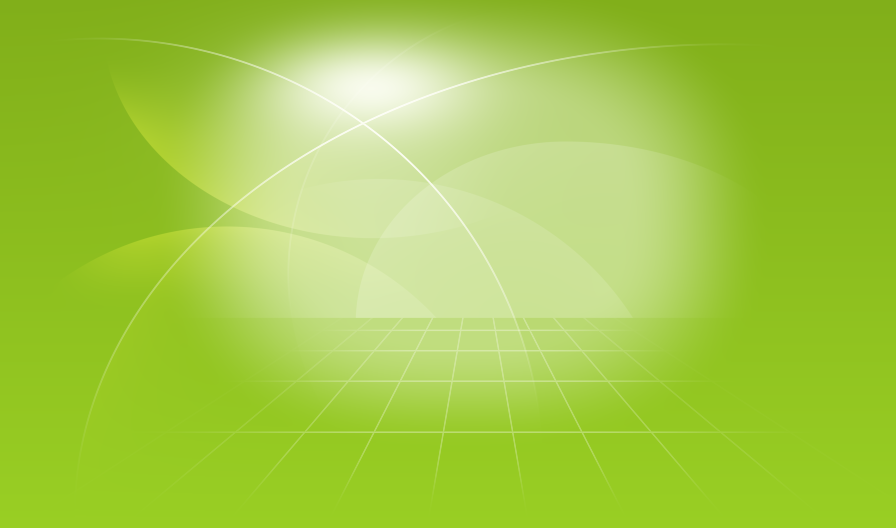
A Shadertoy shader for this background:

```glsl
// Fresh green backdrop: a soft white glow crossed by large translucent arcs,
// above a perspective floor grid. Arcs are ellipses used both as fading fills
// and thin rims; the floor comes from the inverse distance to a vanishing line.

#define ASPECT 1.7
#define GLOW_STRENGTH 0.37
#define SPARK_STRENGTH 0.88
#define RIM_WIDTH 0.0017
#define GRID_WIDTH 0.0013
#define GRID_STRENGTH 0.34
#define HORIZON 0.398
#define VANISH_Y 0.566
#define GRID_CENTER 0.907
#define COLUMN_STEP 0.342
#define ROW_STEP 0.872
#define ROW_START 2.60

const vec3 TOP_GREEN = vec3(0.505, 0.685, 0.100);
const vec3 LOW_GREEN = vec3(0.600, 0.810, 0.140);
const vec3 LEAF_YELLOW = vec3(0.770, 0.870, 0.200);
const vec3 LIGHT = vec3(1.0, 1.0, 0.98);

float pixelSize;

// Approximate distance to an ellipse, positive inside.
float ellipseDepth(vec2 p, vec2 center, vec2 radius) {
    vec2 q = p - center;
    float f = length(q / radius);
    return f * (1.0 - f) / max(length(q / (radius * radius)), 1e-4);
}

float inside(float depth) {
    return smoothstep(-0.7, 0.7, depth / pixelSize);
}

// Fill that is strongest at its border and softens toward the middle.
float fadingFill(float depth, float falloff) {
    return inside(depth) * exp(-max(depth, 0.0) * falloff);
}

float line(float dist, float width) {
    float w = max(width, 0.6 * pixelSize);
    return (width / w) * (1.0 - smoothstep(0.4 * w, w + 0.6 * pixelSize, abs(dist)));
}

float gaussian(vec2 p, vec2 center, vec2 radius) {
    vec2 q = (p - center) / radius;
    return exp(-dot(q, q));
}

float nearestLine(float x) {
    return abs(fract(x + 0.5) - 0.5);
}

float floorGrid(vec2 p) {
    float z = 1.0 / max(VANISH_Y - p.y, 0.05);
    float x = p.x - GRID_CENTER;
    float rowDist = nearestLine((z - ROW_START) / ROW_STEP) * ROW_STEP / (z * z);
    float slant = length(vec2(1.0, x * z));
    float columnDist = nearestLine(x * z / COLUMN_STEP + 0.5) * COLUMN_STEP / (z * slant);
    float lines = max(line(rowDist, GRID_WIDTH), 0.85 * line(columnDist, GRID_WIDTH));
    float reach = 1.0 - smoothstep(0.45, 1.75, abs(x) * z);
    return lines * reach * smoothstep(0.02, 0.17, p.y);
}

void mainImage(out vec4 fragColor, in vec2 fragCoord) {
    vec2 uv = fragCoord / iResolution.xy;
    vec2 p = uv * vec2(ASPECT, 1.0);
    pixelSize = max(ASPECT / iResolution.x, 1.0 / iResolution.y);

    // Arcs
    float sweep = ellipseDepth(p, vec2(1.372, 0.027), vec2(1.230, 0.889));
    float dome = ellipseDepth(p, vec2(0.188, 0.106), vec2(0.843, 0.821));
    float bowl = ellipseDepth(p, vec2(0.708, 0.956), vec2(0.513, 0.407));
    float hillLeft = ellipseDepth(p, vec2(0.431, 0.029), vec2(0.542));
    float hillMid = ellipseDepth(p, vec2(0.719, 0.088), vec2(0.573));
    float hillWidth = p.x < 1.073 ? 0.398 : 0.509;
    float hillRight = ellipseDepth(p, vec2(1.073, 0.389), vec2(hillWidth, 0.343));
    float ring = ellipseDepth(p, vec2(1.062, 0.480), vec2(0.515));

    // Base gradient and yellow leaves
    vec3 color = mix(LOW_GREEN, TOP_GREEN, uv.y);
    float upperLeaf = fadingFill(bowl, 7.0) * inside(dome) * smoothstep(0.90, 0.72, p.y);
    float lowerLeaf = fadingFill(hillLeft, 13.0) * smoothstep(0.08, 0.30, p.x)
                    * smoothstep(0.40, 0.50, p.y);
    float sweepTint = fadingFill(sweep, 9.0) * smoothstep(0.0, 0.4, p.y)
                    * smoothstep(0.9, 0.3, p.x);
    color = mix(color, LEAF_YELLOW, 0.62 * upperLeaf * smoothstep(0.8, 0.4, p.x));
    color = mix(color, LEAF_YELLOW, 0.62 * lowerLeaf * smoothstep(0.9, 0.4, p.x));
    color = mix(color, LEAF_YELLOW, 0.20 * sweepTint);

    // Broad glow, dimmer on the floor
    vec2 q = pow(abs(p - vec2(0.874, 0.590)) / vec2(0.445, 0.335), vec2(2.6));
    float glow = 1.0 - smoothstep(0.68, 1.32, pow(q.x + q.y, 1.0 / 2.6));
    float wall = inside(p.y - HORIZON);
    color = mix(color, LIGHT, GLOW_STRENGTH * glow * mix(0.86, 1.0, wall));

    // Translucent fills inside the glow
    float clear = 1.0 - 0.06 * glow * inside(sweep);
    clear *= 1.0 - 0.09 * glow * inside(dome);
    clear *= 1.0 - 0.03 * glow * inside(ring);
    clear *= 1.0 - 0.15 * glow * fadingFill(bowl, 3.5) * smoothstep(0.98, 0.75, p.x);
    clear *= 1.0 - 0.13 * glow * wall * fadingFill(hillLeft, 2.5);
    clear *= 1.0 - 0.14 * glow * wall * fadingFill(hillMid, 2.0) * smoothstep(0.52, 0.72, p.x);
    clear *= 1.0 - 0.18 * glow * wall * fadingFill(hillRight, 2.4);
    color = mix(LIGHT, color, clear);

    // Bright spark with a wider halo
    float spark = gaussian(p, vec2(0.704, 0.834), vec2(0.185, 0.085));
    float halo = gaussian(p, vec2(0.660, 0.780), vec2(0.270, 0.170));
    color = mix(color, LIGHT, 0.20 * halo);
    color = mix(color, LIGHT, SPARK_STRENGTH * spark);

    // Rims
    float shine = gaussian(p, vec2(0.740, 0.730), vec2(0.300, 0.280));
    float sweepRim = line(sweep, RIM_WIDTH) * smoothstep(0.03, 0.45, p.y)
                   * smoothstep(1.48, 1.05, p.x);
    float domeRim = line(dome, RIM_WIDTH) * smoothstep(0.08, 0.40, p.x)
                  * smoothstep(0.20, 0.46, p.y);
    color = mix(color, LIGHT, max(sweepRim, domeRim) * (0.28 + 0.62 * shine));
    float ringRim = line(ring, RIM_WIDTH) * smoothstep(0.90, 0.70, p.x);
    color = mix(color, LIGHT, 0.14 * ringRim * smoothstep(0.38, 0.55, p.y));

    // Floor lines
    color = mix(color, LIGHT, GRID_STRENGTH * floorGrid(p) * (1.0 - wall));
    fragColor = vec4(color, 1.0);
}
```
